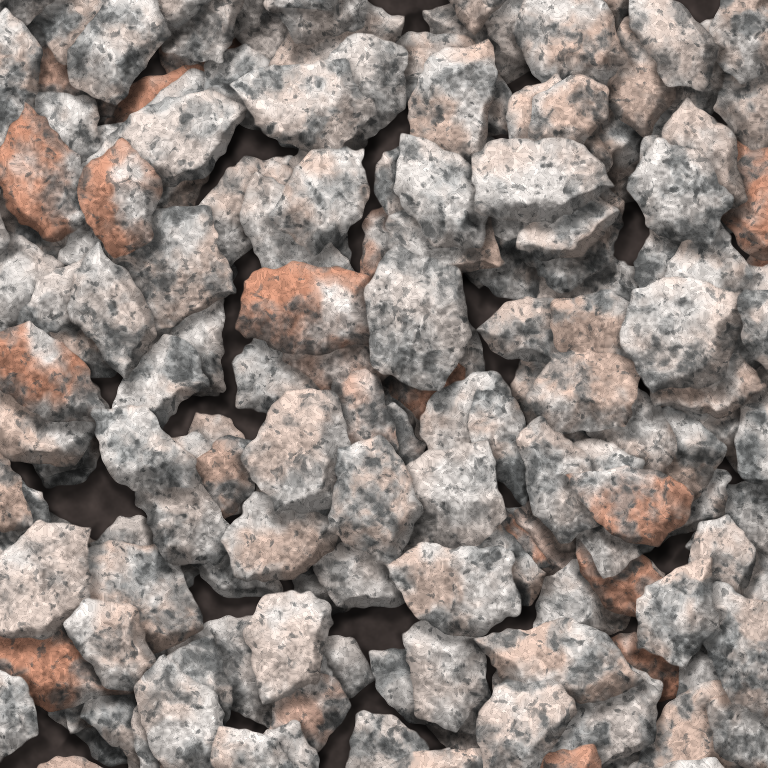
This texture is drawn by a Shadertoy shader. Its source:

```glsl
#define LAYERS 5
#define FACETS 6
#define CELL 0.178
#define SHARPNESS 380.0
#define SHADOW_OFFSET vec2(-0.003, 0.010)
#define SHADOW_DEPTH 0.46
#define LIGHT normalize(vec3(-0.25, 0.65, 0.80))
#define PALE vec3(0.89, 0.865, 0.845)
#define PINK vec3(0.84, 0.725, 0.66)
#define RUST vec3(0.78, 0.56, 0.46)
#define SLATE vec3(0.57, 0.58, 0.58)
#define GAP vec3(0.24, 0.21, 0.20)

float hash(vec2 p) {
    return fract(sin(dot(p, vec2(127.1, 311.7))) * 43758.5453);
}

vec2 hash2(vec2 p) {
    return vec2(hash(p), hash(p + 37.3));
}

float noise(vec2 p) {
    vec2 i = floor(p), f = fract(p);
    f = f * f * (3.0 - 2.0 * f);
    return mix(mix(hash(i), hash(i + vec2(1, 0)), f.x),
               mix(hash(i + vec2(0, 1)), hash(i + vec2(1, 1)), f.x), f.y);
}

vec2 noise2(vec2 p) {
    return vec2(noise(p), noise(p + 71.7)) - 0.5;
}

float fbm(vec2 p) {
    float sum = 0.0, amp = 0.53;
    for (int i = 0; i < 4; i++) {
        sum += amp * noise(p);
        p = mat2(1.6, 1.2, -1.2, 1.6) * p + 5.3;
        amp *= 0.5;
    }
    return sum;
}

// Crystal grains: x = brightness of the grain, y = distance to its border
vec2 crystals(vec2 p) {
    vec2 cell = floor(p);
    float near = 9.0, second = 9.0, tone = 0.0;
    for (int j = -1; j <= 1; j++)
    for (int i = -1; i <= 1; i++) {
        vec2 id = cell + vec2(i, j);
        float d = length(id + hash2(id) - p);
        if (d < near) { second = near; near = d; tone = hash(id + 9.1); }
        else second = min(second, d);
    }
    return vec2(tone, second - near);
}

// Granite: pale ground, pink feldspar, rusty stains, slate patches, dark specks
vec3 granite(vec2 p, vec2 id, vec2 grain) {
    vec2 q = p + 20.0 * hash2(id + 4.7);
    float kind = hash(id + 8.3);
    float broad = fbm(q * 17.0);
    float patches = fbm(q * 30.0 + 3.0);
    float specks = fbm(q * 105.0 + 11.0);
    float pinkness = smoothstep(0.34, 0.62, broad) * (0.2 + 0.8 * hash(id + 2.9));
    vec3 c = mix(PALE, PINK, pinkness);
    c = mix(c, RUST, smoothstep(0.86, 0.97, kind) * smoothstep(0.2, 0.6, broad));
    float greyness = 0.1 + 0.75 * hash(id + 6.1);
    c = mix(c, SLATE, greyness * smoothstep(0.42, 0.64, patches));
    float dark = smoothstep(0.50, 0.66, 0.6 * patches + 0.4 * specks);
    c = mix(c, SLATE * 0.6, (0.35 + 0.5 * greyness) * dark);
    c = mix(c, SLATE * 0.6, 0.5 * smoothstep(0.60, 0.74, specks));
    c *= 0.90 + 0.18 * grain.x;
    return c * mix(0.92, 1.0, smoothstep(0.0, 0.2, grain.y));
}

void mainImage(out vec4 fragColor, in vec2 fragCoord) {
    vec2 uv = fragCoord / iResolution.y;
    float pixel = 1.0 / iResolution.y;
    vec2 warped = uv + 0.010 * noise2(uv * 28.0) + 0.006 * noise2(uv * 85.0);
    vec2 bump = 0.35 * noise2(uv * 42.0) + 0.5 * noise2(uv * 110.0) + 0.65 * noise2(uv * 230.0);
    vec2 grain = crystals(uv * 190.0 + 2.5 * noise2(uv * 90.0));
    vec3 col = GAP * (0.7 + 0.6 * fbm(uv * 50.0));

    // Paint the pile from the bottom layer upwards
    for (int layer = 0; layer < LAYERS; layer++) {
        float level = float(layer) / float(LAYERS - 1);
        vec2 shift = CELL * vec2(0.37, 0.61) * float(layer);
        vec2 home = floor((warped + shift) / CELL);
        for (int j = 1; j >= -1; j--)
        for (int i = -1; i <= 1; i++) {
            vec2 cell = home + vec2(i, j);
            vec2 id = cell + 31.7 * float(layer + 1);
            vec2 p = warped + shift - CELL * (cell + 0.15 + 0.7 * hash2(id));
            if (dot(p, p) > 0.026) continue;

            // Random turn, stretch and size
            float turn = 3.14159 * hash(id + 1.3);
            float stretch = mix(1.15, 1.85, hash(id + 5.9));
            float size = mix(0.068, 0.098, hash(id + 7.7));
            mat2 frame = mat2(1.0, 0.0, 0.0, stretch)
                       * mat2(cos(turn), -sin(turn), sin(turn), cos(turn));
            vec2 q = frame * p;

            // Soft minimum of the side planes gives outline and facet normal
            float edgeSum = 0.0, slopeSum = 0.0;
            vec2 outward = vec2(0.0), tilt = vec2(0.0);
            for (int k = 0; k < FACETS; k++) {
                vec2 r = hash2(id + 13.1 * float(k + 1));
                float a = 6.28318 * (float(k) + 0.65 * r.x) / float(FACETS);
                vec2 n = vec2(cos(a), sin(a));
                float d = size * mix(0.80, 1.04, r.y) - dot(q, n);
                float steep = mix(0.5, 1.6, fract(r.x * 7.3 + r.y * 3.1));
                float w = exp(min(80.0, -SHARPNESS * d));
                float ws = exp(min(80.0, -SHARPNESS * d * steep));
                edgeSum += w;
                outward += w * (n * frame);
                slopeSum += ws;
                tilt += ws * steep * (n * frame);
            }
            // Two gently tilted planes close the top
            for (int k = 0; k < 2; k++) {
                vec2 lean = 0.9 * (hash2(id + 53.0 + 9.0 * float(k)) - 0.5);
                float w = exp(-SHARPNESS * (0.34 * size - dot(p, lean)));
                slopeSum += w;
                tilt += w * lean;
            }
            float inside = -log(edgeSum) / SHARPNESS;
            outward /= edgeSum;

            float shade = smoothstep(-0.017, 0.004, inside - dot(outward, SHADOW_OFFSET));
            col *= 1.0 - SHADOW_DEPTH * shade;
            if (inside < -pixel) continue;

            vec3 normal = normalize(vec3(tilt / slopeSum + bump, 1.0));
            float light = 0.47 + 0.70 * max(dot(normal, LIGHT), 0.0);
            light *= mix(0.84, 1.0, level) * mix(0.86, 1.0, smoothstep(0.0, 0.005, inside));
            vec3 stone = granite(p, id, grain) * min(light, 1.12);
            col = mix(col, stone, smoothstep(-pixel, pixel, inside));
        }
    }
    fragColor = vec4(clamp(col, 0.0, 1.0), 1.0);
}
```
